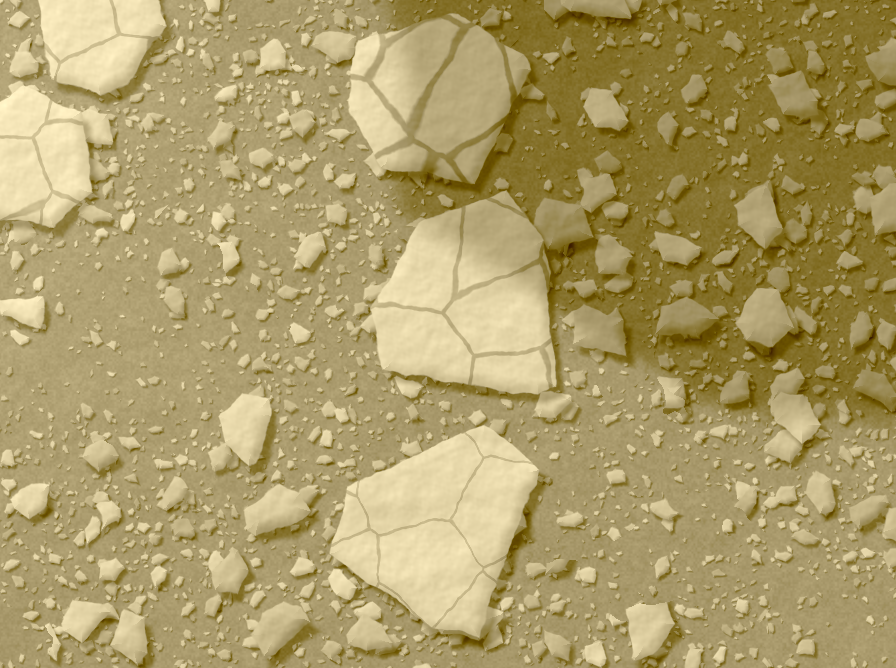
A Shadertoy shader for this texture:

```glsl
const float TAU = 6.2831853;
const vec2 LIGHT = vec2(-0.6, 0.8);

float hash(vec2 p) {
    vec3 q = fract(vec3(p.xyx) * 0.1031);
    q += dot(q, q.yzx + 33.33);
    return fract((q.x + q.y) * q.z);
}

vec2 hash2(vec2 p) {
    return vec2(hash(p), hash(p + 71.7));
}

float noise(vec2 p) {
    vec2 i = floor(p), f = fract(p);
    f = f * f * (3.0 - 2.0 * f);
    return mix(mix(hash(i), hash(i + vec2(1, 0)), f.x),
               mix(hash(i + vec2(0, 1)), hash(i + 1.0), f.x), f.y);
}

float fbm(vec2 p) {
    float sum = 0.0, amp = 0.5;
    for (int i = 0; i < 5; i++) {
        sum += amp * noise(p);
        p = mat2(1.6, 1.2, -1.2, 1.6) * p + 9.1;
        amp *= 0.5;
    }
    return sum;
}

// Gap between the two nearest cell points: small along fracture lines
float fracture(vec2 p) {
    float nearest = 9.0, second = 9.0;
    for (int k = 0; k < 9; k++) {
        vec2 cell = floor(p) + vec2(k % 3, k / 3) - 1.0;
        float d = length(cell + hash2(cell) - p);
        second = min(second, max(nearest, d));
        nearest = min(nearest, d);
    }
    return second - nearest;
}

// Irregular convex stone: signed distance and normal of the nearest side
vec3 stone(vec2 q, float radius, float seed, float stretch) {
    vec3 best = vec3(-9.0, 0.0, 0.0);
    float axis = hash(vec2(seed, 50.0)) * TAU;
    for (int i = 0; i < 7; i++) {
        vec2 h = hash2(vec2(seed, float(i)));
        float a = axis + (float(i) + 0.75 * h.x) * TAU / 7.0;
        vec2 n = vec2(cos(a), sin(a));
        float reach = radius * mix(0.6, 1.0, h.y) * (1.0 - stretch * abs(sin(a - axis)));
        float d = dot(q, n) - reach;
        if (d > best.x) best = vec3(d, n);
    }
    return best;
}

// Lays one lit stone and its dropped shadow over the tone below
float layStone(float tone, vec2 q, float radius, float seed, float stretch, float albedo, float blur) {
    if (length(q) > radius * 1.6) return tone;
    float drop = min(radius * 0.28, 0.018);
    float shadow = stone(q + LIGHT * drop, radius, seed, stretch).x;
    float penumbra = blur + min(radius * 0.08, 0.005);
    tone *= 1.0 - 0.24 * (1.0 - smoothstep(-penumbra, penumbra, shadow));
    vec3 s = stone(q, radius, seed, stretch);
    float bevel = smoothstep(-min(radius * 0.35, 0.022), 0.0, s.x);
    float facing = dot(s.yz, LIGHT);
    albedo += bevel * (facing > 0.0 ? 0.04 : 0.17) * facing;
    return mix(tone, albedo, 1.0 - smoothstep(-blur, blur, s.x));
}

// Grid of jittered stones
float scatter(float tone, vec2 p, float size, float density, float relief, float blur) {
    vec2 g = p / size;
    for (int k = 0; k < 9; k++) {
        vec2 cell = floor(g) + vec2(k % 3, k / 3) - 1.0;
        float seed = hash(cell + size * 913.0) * 500.0;
        if (hash(vec2(seed, 3.3)) > density) continue;
        vec2 q = p - (cell + 0.2 + 0.6 * hash2(vec2(seed, 8.1))) * size;
        float radius = size * mix(0.24, 0.5, hash(vec2(seed, 5.7)));
        float albedo = mix(0.73, 0.87, hash(vec2(seed, 6.9))) + min(size * 0.4, 0.05);
        tone = layStone(tone, q, radius, seed, 0.45, albedo + relief, blur);
    }
    return tone;
}

// Soft shade over the upper right, bounded by three edges
float shadeMask(vec2 p) {
    vec2 q = p + 0.05 * (fbm(p * 6.0) - 0.5);
    float left = smoothstep(0.56, 0.63, q.x);
    float slope = smoothstep(-0.03, 0.04, q.y - 0.70 + 0.67 * (q.x - 0.59));
    float bottom = smoothstep(0.34, 0.41, q.y);
    return left * slope * bottom;
}

// Single tone to ochre: blue falls away fastest in the darks
vec3 ochre(float t) {
    return vec3(t, t - 0.06 - 0.16 * max(0.0, 0.62 - t), t - 0.24 - 0.93 * max(0.0, 0.64 - t));
}

void mainImage(out vec4 fragColor, in vec2 fragCoord) {
    vec2 p = fragCoord / iResolution.y;
    float blur = 1.0 / iResolution.y;
    vec2 rough = vec2(fbm(p * 22.0), fbm(p * 22.0 + 40.0)) - 0.5;
    vec2 w = p + 0.018 * rough;
    float relief = 0.55 * (fbm(p * 15.0) - fbm((p + LIGHT * 0.006) * 15.0));
    float shade = shadeMask(p);
    float glow = smoothstep(0.0, 0.75, 0.75 - p.x) * smoothstep(-0.2, 0.9, p.y);

    // Sandy ground
    float tone = 0.655 + 0.04 * (fbm(p * 5.0) - 0.5) + 0.4 * relief;
    tone += 0.05 * (noise(p * 330.0) - 0.5) + 0.03 * (noise(p * 150.0) - 0.5);

    // Pebbles up to boulders, densest in patches and in the shade
    float patches = smoothstep(0.35, 0.65, fbm(p * 4.0 + 3.0));
    float size = 0.014;
    for (int i = 0; i < 6; i++) {
        float density = 0.18 + 0.28 * patches + (i > 2 ? 0.22 * shade : 0.0);
        tone = scatter(tone, w, size, density, relief, blur);
        size *= 1.62;
    }

    // Broken slabs: a central column, then a bright pair at the left
    float gap = fracture(w * 8.0 + 2.6);
    for (int i = 0; i < 5; i++) {
        float k = float(i);
        bool column = i < 3;
        vec2 center = column ? vec2(0.67 + 0.04 * sin(k * 1.9), 0.215 + 0.315 * k)
                             : vec2(0.05 + 0.09 * (k - 3.0), 0.74 + 0.2 * (k - 3.0));
        float width = column ? 0.035 + 0.03 * k : 0.05;
        float crack = 1.0 - smoothstep(width * 0.4, width, gap);
        float albedo = 0.905 + relief - crack * (0.1 + width);
        tone = layStone(tone, w - center, column ? 0.18 : 0.125, k * 7.3 + 1.0, 0.12, albedo, blur);
    }

    // Light and colour
    tone = tone * mix(1.0, 0.79, shade) + 0.055 * glow;
    fragColor = vec4(clamp(ochre(tone), 0.0, 1.0), 1.0);
}
```
